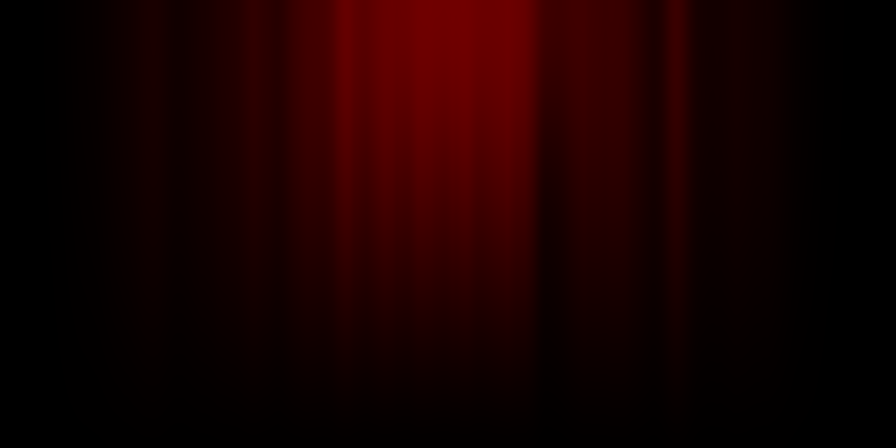
Write a WebGL 1 fragment shader that draws this background.

```glsl
precision highp float;

uniform vec2 u_resolution;

#define GLOW_CENTER 0.5
#define GLOW_WIDTH 0.205
#define GLOW_LEVEL 0.44
#define PLEAT_START 0.385
#define PLEAT_SPACING 0.0435
#define PLEAT_DEPTH 0.06
#define GRAIN_DEPTH 0.09
#define SHADOW_EDGE 0.603

float hash(float n) {
    return fract(sin(n * 127.1) * 4375.85);
}

float noise(float x) {
    float cell = floor(x);
    return mix(hash(cell), hash(cell + 1.0), smoothstep(0.0, 1.0, x - cell));
}

// Soft vertical band around a centre
float band(float x, float center, float width) {
    float d = (x - center) / width;
    return exp(-d * d);
}

void main() {
    vec2 uv = gl_FragCoord.xy / u_resolution;
    float x = uv.x;

    // Light from above, fading more slowly at the sides
    float glow = band(x, GLOW_CENTER, GLOW_WIDTH);
    float fall = pow(smoothstep(-0.08, 1.0, uv.y), mix(0.75, 1.0, glow));
    float light = GLOW_LEVEL * glow;

    // Bright folds that catch the light
    light += 0.060 * band(x, 0.165, 0.035);
    light += 0.025 * band(x, 0.235, 0.035);
    light += 0.050 * band(x, 0.280, 0.011);
    light += 0.070 * band(x, 0.385, 0.012);
    light += 0.035 * band(x, 0.580, 0.018);
    light += 0.035 * band(x, 0.700, 0.025);
    light += 0.140 * band(x, 0.755, 0.014);
    light += 0.050 * band(x, 0.840, 0.050);
    light += 0.020 * band(x, 0.100, 0.040);

    // Regular pleats and fine streaks, washed out in the brightest part
    float wash = glow * smoothstep(0.5, 1.0, uv.y);
    float pleat = cos(6.28318 * (x - PLEAT_START) / PLEAT_SPACING);
    float grain = noise(x * 90.0) + 0.5 * noise(x * 210.0) - 0.75;
    float relief = PLEAT_DEPTH * pleat + GRAIN_DEPTH * grain;
    light *= 1.0 + relief * (1.0 - 0.8 * wash);

    // Shadow with a crisp left edge, and narrower gaps
    float shadow = smoothstep(SHADOW_EDGE - 0.018, SHADOW_EDGE + 0.006, x)
                 * (1.0 - smoothstep(SHADOW_EDGE, SHADOW_EDGE + 0.07, x));
    light *= 1.0 - shadow * mix(0.66, 0.28, smoothstep(0.45, 1.0, uv.y));
    light *= 1.0 - 0.25 * band(x, 0.730, 0.012);
    light *= 1.0 - 0.20 * band(x, 0.205, 0.015);
    light *= 1.0 - 0.18 * band(x, 0.310, 0.012);

    // Dark outer margins
    light *= smoothstep(0.0, 0.14, x) * (1.0 - smoothstep(0.86, 1.0, x));

    gl_FragColor = vec4(light * fall, 0.0, 0.0, 1.0);
}
```
